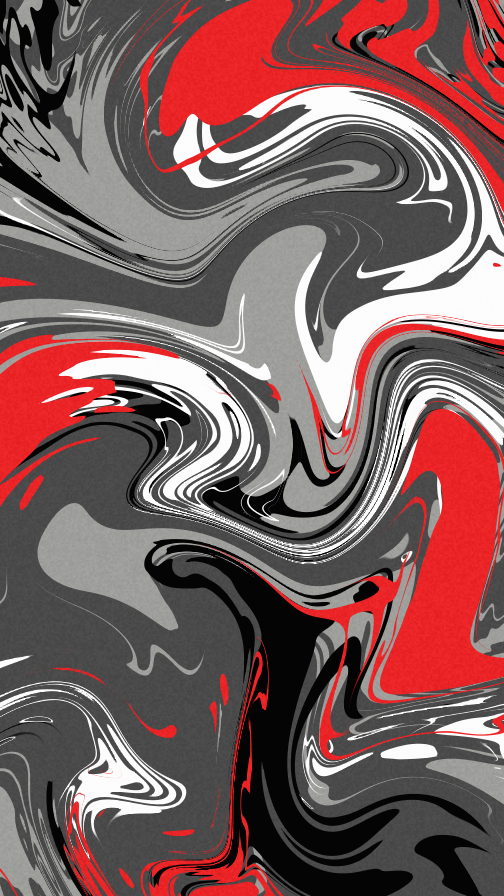
Write a Shadertoy shader that draws this background.

```glsl
// Marbled paint: flat colours poured as long blobs, then folded by swirls and shears.
// Both warps preserve area, so each colour keeps its share while its bands
// stretch into ribbons, hairpins and thin parallel threads.

#define SWIRLS 8
#define SWIRL_TURN 1.7
#define SWIRL_RADIUS 0.25
#define SHEARS 6
#define SHEAR_STRENGTH 0.74
#define BLOB_FREQ vec2(1.9, 5.0)
#define THREAD_FREQ vec2(3.0, 20.0)
#define THREAD_AMOUNT 0.36
#define TEAR_AMOUNT 0.34
#define ECHO_GAP 0.085
#define ECHO_WIDTH 0.032
#define GRAIN 0.05

const vec3 CHARCOAL = vec3(0.29);
const vec3 SILVER = vec3(0.62, 0.62, 0.61);
const vec3 INK = vec3(0.015);
const vec3 CHALK = vec3(0.99);
const vec3 SCARLET = vec3(0.92, 0.14, 0.15);

float hash(vec2 p) {
    vec3 h = fract(vec3(p.xyx) * 0.1031);
    h += dot(h, h.yzx + 33.33);
    return fract((h.x + h.y) * h.z);
}

// Smooth value noise, centred on zero
float noise(vec2 p) {
    vec2 cell = floor(p), t = fract(p);
    t = t * t * (3.0 - 2.0 * t);
    float low = mix(hash(cell), hash(cell + vec2(1, 0)), t.x);
    float high = mix(hash(cell + vec2(0, 1)), hash(cell + vec2(1, 1)), t.x);
    return mix(low, high, t.y) - 0.5;
}

// Vortices spread up the canvas, turning alternately left and right
vec2 swirl(vec2 p, float height) {
    for (int i = 0; i < SWIRLS; i++) {
        float k = float(i);
        vec2 centre = vec2(hash(vec2(k, 3.0)), (k + 0.5) / float(SWIRLS) * height);
        vec2 d = p - centre;
        float side = mod(k, 2.0) * 2.0 - 1.0;
        float turn = side * SWIRL_TURN * exp(-dot(d, d) / (SWIRL_RADIUS * SWIRL_RADIUS));
        float c = cos(turn), s = sin(turn);
        p = centre + mat2(c, s, -s, c) * d;
    }
    return p;
}

// Wavy shears in turning directions, each finer than the last
vec2 shear(vec2 p) {
    float freq = 3.5;
    for (int i = 0; i < SHEARS; i++) {
        float k = float(i), angle = 0.6 + 2.4 * k;
        vec2 dir = vec2(cos(angle), sin(angle));
        float phase = 6.283 * hash(vec2(k, 11.0));
        float across = dot(p, vec2(-dir.y, dir.x));
        p += dir * SHEAR_STRENGTH / freq * sin(across * freq + phase);
        freq *= 1.35;
    }
    return p;
}

// Lays one colour where its field exceeds the level, with thin echo lines outside
void pour(inout vec3 paint, vec3 colour, vec2 q, float seed, float level) {
    vec2 o = vec2(17.3, 29.7) * seed;
    float torn = smoothstep(-0.05, 0.25, noise(q * 2.6 + o.yx));
    float field = noise(q * BLOB_FREQ + o)
                + THREAD_AMOUNT * noise(q * THREAD_FREQ + o + 7.0)
                + TEAR_AMOUNT * torn * noise(q * vec2(13.0, 52.0) + o) - level;
    float soft = max(length(vec2(dFdx(field), dFdy(field))), 1e-4);
    float cover = clamp(0.5 + field / soft, 0.0, 1.0);
    for (int i = 1; i <= 2; i++) {
        float k = float(i);
        float width = ECHO_WIDTH / k * smoothstep(-0.1, 0.2, noise(q * 3.5 + o + 3.0 * k));
        float echo = clamp(0.5 + (width - abs(field + ECHO_GAP * k)) / soft, 0.0, 1.0);
        cover = max(cover, echo * smoothstep(0.0, 0.006, width));
    }
    paint = mix(paint, colour, cover);
}

void mainImage(out vec4 fragColor, in vec2 fragCoord) {
    vec2 p = fragCoord / iResolution.x;
    vec2 q = shear(swirl(p, iResolution.y / iResolution.x));

    // Paint layers from the base upward
    vec3 paint = CHARCOAL;
    pour(paint, SILVER, q, 1.0, 0.185);
    pour(paint, INK, q, 2.0, 0.205);
    pour(paint, CHALK, q, 3.0, 0.27);
    pour(paint, SCARLET, q, 4.0, 0.275);

    // Faint paper grain, strongest in the mid tones
    float luma = dot(paint, vec3(0.333));
    float grain = noise(p * 290.0 + 50.0) * GRAIN * 4.0 * luma * (1.0 - luma);
    fragColor = vec4(clamp(paint + grain, 0.0, 1.0), 1.0);
}
```
